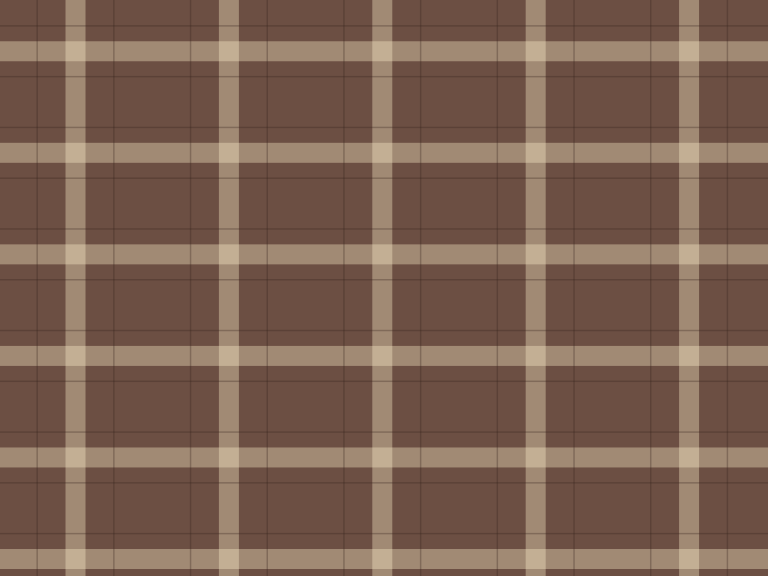
A Shadertoy shader for this pattern:

```glsl
// Signed distance from p to the nearest repeated line, per axis
vec2 repeatDistance(vec2 p, vec2 period) {
    return abs(fract(p / period + 0.5) - 0.5) * period;
}

// Antialiased coverage of a stripe of the given width, per axis
vec2 stripeCoverage(vec2 distanceToCenter, float width) {
    float pixel = 1.0 / iResolution.y;
    return clamp((0.5 * width - distanceToCenter) / pixel + 0.5, 0.0, 1.0);
}

void mainImage(out vec4 fragColor, in vec2 fragCoord) {
    vec2 period = vec2(0.2663, 0.1763);
    vec2 p = fragCoord / iResolution.y - vec2(0.1311, 0.0295);

    vec3 brown = vec3(0.424, 0.310, 0.263);
    vec3 cream = vec3(1.0, 0.95, 0.80);
    vec3 darkThread = vec3(0.20, 0.13, 0.10);

    // Translucent wide bands, brightest where they cross
    vec2 band = stripeCoverage(repeatDistance(p, period), 0.0347);
    vec3 color = mix(brown, cream, 0.36 * band.x);
    color = mix(color, cream, 0.36 * band.y);

    // Thin dark threads a quarter period either side of each band
    vec2 threadDistance = repeatDistance(p - 0.25 * period, 0.5 * period);
    vec2 thread = stripeCoverage(threadDistance, 0.0026);
    color = mix(color, darkThread, 0.30 * thread.x);
    color = mix(color, darkThread, 0.30 * thread.y);

    fragColor = vec4(color, 1.0);
}
```
